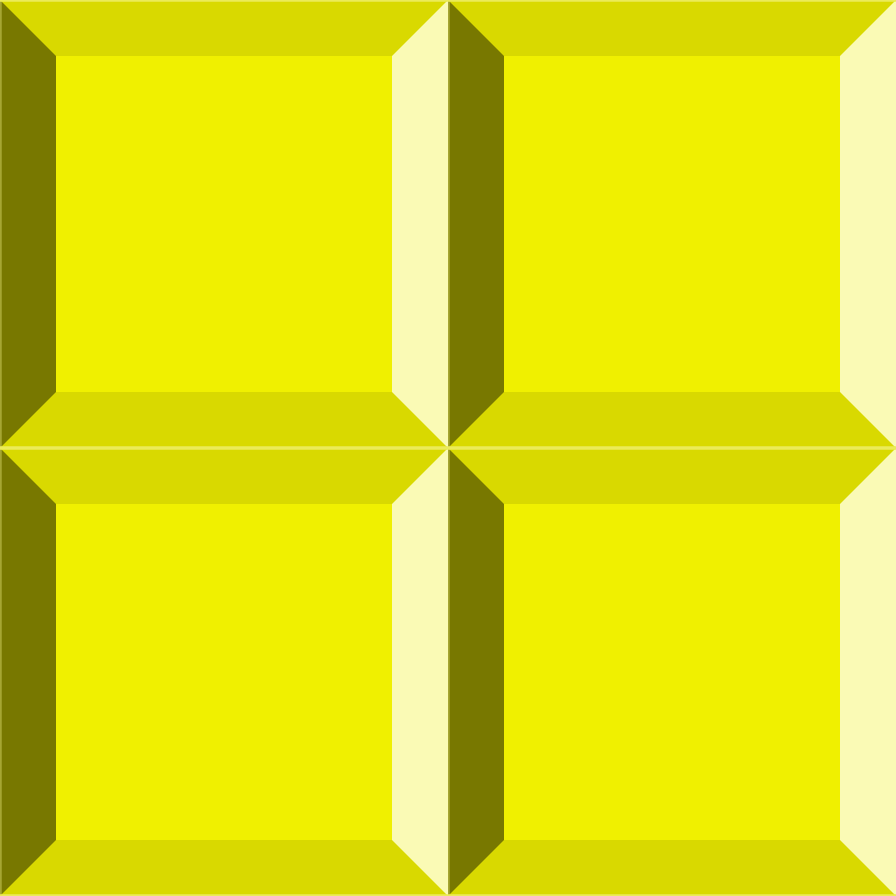
A Shadertoy shader for this pattern:

```glsl
// Two by two grid of glossy yellow bevelled square tiles with thin pale seams.

const float TILES = 2.0;            // repeats across and down
const float BEVEL = 0.125;          // bevel width, in tiles
const float SEAM = 1.0 / 256.0;     // seam half width, in tiles

const vec3 FACE = vec3(0.94, 0.94, 0.0);
const vec3 LEDGE = vec3(0.85, 0.85, 0.0);
const vec3 GLOW = vec3(0.98, 0.98, 0.71);
const vec3 SHADE = vec3(0.47, 0.47, 0.0);
const vec3 SEAM_LIGHT = vec3(0.92, 0.92, 0.35);
const vec3 SEAM_DARK = vec3(0.65, 0.65, 0.2);

// Smooth coverage of the region where the signed distance is positive
float cover(float dist, float pixel) {
    return clamp(dist / pixel + 0.5, 0.0, 1.0);
}

// Side bevels around a vertical joint: glow on its left, shade on its right
vec3 sideColour(float x, float pixel) {
    vec3 rightSide = mix(SEAM_DARK, SHADE, cover(x - SEAM, pixel));
    return mix(GLOW, rightSide, cover(x, pixel));
}

// One tile, with q measured from the nearest grid joint
vec3 tileColour(vec2 q, float pixel) {
    vec2 edge = abs(q);

    // Four bevels, mitred along the diagonals
    float side = cover((edge.y - edge.x) * inversesqrt(2.0), pixel);
    vec3 colour = mix(LEDGE, sideColour(q.x, pixel), side);

    // Horizontal seam, then the raised face
    colour = mix(colour, SEAM_LIGHT, cover(SEAM - edge.y, pixel));
    return mix(colour, FACE, cover(min(edge.x, edge.y) - BEVEL, pixel));
}

void mainImage(out vec4 fragColor, in vec2 fragCoord) {
    float pixel = TILES / iResolution.y;
    vec2 q = fract(fragCoord * pixel + 0.5) - 0.5;
    fragColor = vec4(tileColour(q, pixel), 1.0);
}
```
